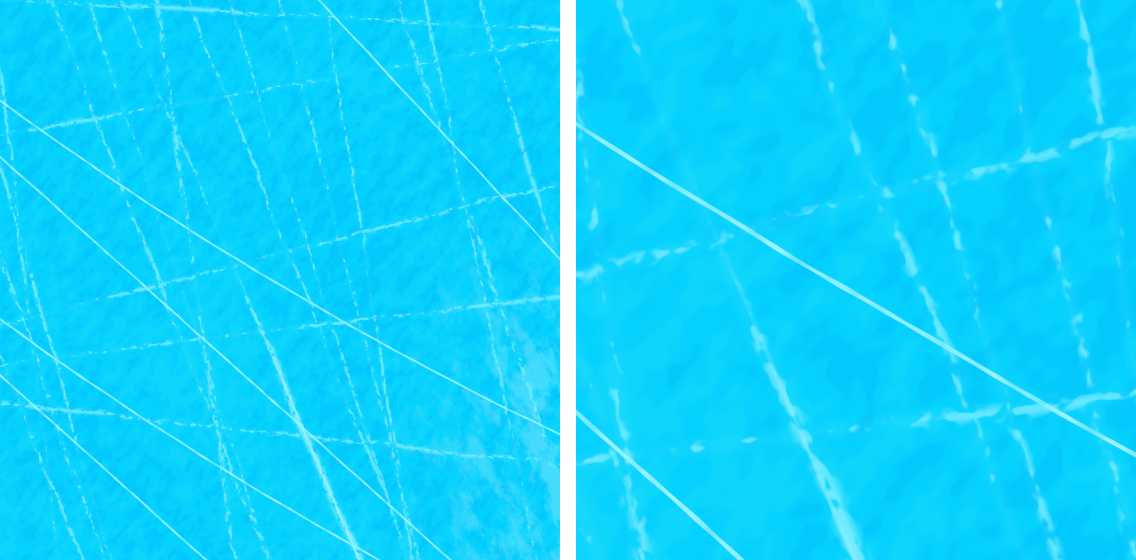
Left, the full canvas; right, a detail of the centre.
Reproduce this texture procedurally as a WebGL 1 fragment shader.

```glsl
precision highp float;
// Bright cyan painted surface with crisp scratches, broken scuffs and a worn corner.
uniform vec2 u_resolution;

vec2 hash2(vec2 p) {
  vec3 q = fract(p.xyx * vec3(0.1031, 0.1030, 0.0973));
  q += dot(q, q.yzx + 33.33);
  return fract((q.xx + q.yz) * q.zy);
}

float cornerSlope(vec2 cell, vec2 corner, vec2 f) {
  float a = 6.2832 * hash2(cell + corner).x;
  return dot(vec2(cos(a), sin(a)), f - corner);
}

// Gradient noise, roughly -0.7 to 0.7
float noise(vec2 p) {
  vec2 cell = floor(p), f = fract(p);
  vec2 u = f * f * f * (f * (f * 6.0 - 15.0) + 10.0);
  vec2 e = vec2(1.0, 0.0);
  return mix(mix(cornerSlope(cell, e.yy, f), cornerSlope(cell, e.xy, f), u.x),
             mix(cornerSlope(cell, e.yx, f), cornerSlope(cell, e.xx, f), u.x), u.y);
}

float fbm(vec2 p) {
  float sum = 0.0, amp = 0.6;
  for (int i = 0; i < 5; i++) {
    sum += amp * noise(p);
    p = p * 2.03 + 17.3;
    amp *= 0.68;
  }
  return sum;
}

// x runs along the direction, y across it
vec2 alongAcross(vec2 p, float angle) {
  float c = cos(angle), s = sin(angle);
  return vec2(c * p.x + s * p.y, c * p.y - s * p.x);
}

// Continuous thin cut with a slight bend
float crispScratch(vec2 p, vec2 start, float angle, float bend, float seed) {
  vec2 q = alongAcross(p - start, angle);
  q.y += 0.0015 * noise(vec2(q.x * 14.0, seed * 7.3)) - bend * q.x * q.x;
  float aa = 1.0 / u_resolution.y;
  float width = 0.0011 + 0.0006 * noise(vec2(q.x * 45.0, seed * 3.7));
  float line = 1.0 - smoothstep(width - 0.5 * aa, width + 1.2 * aa, abs(q.y));
  return line * (0.85 + 0.5 * noise(vec2(q.x * 60.0, seed * 5.1)));
}

// Crumbly scuff that comes and goes along its length
float brokenScratch(vec2 p, vec2 start, float angle, float width, float seed) {
  vec2 q = alongAcross(p - start, angle);
  q.y += 0.007 * noise(vec2(q.x * 8.0, seed * 4.7));
  if (abs(q.y) > 3.0 * width) return 0.0;
  float body = exp(-q.y * q.y / (width * width));
  float presence = noise(vec2(q.x * 5.0, seed * 7.3));
  float grain = noise(q * vec2(65.0, 140.0) + seed * 17.0)
              + 0.6 * noise(q * vec2(150.0, 230.0) + seed * 9.0);
  float flakes = smoothstep(0.0, 0.45, grain + presence + 0.45 * body - 0.3);
  return body * (0.1 + 0.75 * flakes);
}

void main() {
  vec2 p = gl_FragCoord.xy / u_resolution;

  // Mottled paint
  vec2 brushed = alongAcross(p, 0.9);
  float mottle = noise(brushed * vec2(22.0, 48.0)) + 0.6 * noise(brushed * vec2(70.0, 105.0) + 9.0)
               + 0.5 * noise(p * 4.0 + 3.0) - 0.12 * (p.y - 0.5);
  vec3 color = mix(vec3(0.008, 0.785, 0.99), vec3(0.02, 0.82, 0.995), smoothstep(-0.42, -0.05, mottle));
  color = mix(color, vec3(0.055, 0.835, 0.985), smoothstep(0.08, 0.45, mottle));

  // Worn patches, densest towards the lower right
  float region = smoothstep(0.52, 1.0, p.x) * (1.0 - smoothstep(0.3, 0.78, p.y));
  float cloud = fbm(alongAcross(p, -1.2) * vec2(11.0, 20.0));
  float worn = region * smoothstep(0.0, 0.5, cloud + 0.35 * region - 0.1);

  // Steep scuffs leaning to the right as they fall
  float scuffs = 0.0;
  for (int i = 0; i < 15; i++) {
    float n = float(i);
    vec2 r = hash2(vec2(n, 4.0));
    vec2 start = vec2(-0.36 + 0.085 * n + 0.05 * r.x, 1.0);
    float lean = 0.1 + 0.31 * r.y;
    scuffs = max(scuffs, brokenScratch(p, start, lean - 1.5708, 0.0035 + 0.0025 * r.x, n + 1.3));
  }

  // Shallow scuffs across the whole width
  for (int i = 0; i < 5; i++) {
    float n = float(i);
    float left = 0.28 + 0.07 * n + 0.27 * step(2.5, n) + 0.17 * step(3.5, n);
    float angle = 0.25 * sin(n * 0.95 - 0.45);
    scuffs = max(scuffs, brokenScratch(p, vec2(0.0, left), angle, 0.005, n + 31.7));
  }

  // One heavy gouge, widening towards the bottom
  float depth = 1.0 - smoothstep(0.2, 0.62, p.y);
  float gouge = brokenScratch(p, vec2(0.215, 1.0), -1.168, 0.004 + 0.003 * depth, 52.4);
  scuffs = max(scuffs, gouge * (0.8 + 0.5 * depth));

  // Long diagonal cuts
  float cuts = depth * 0.75 * crispScratch(p, vec2(0.215, 1.0), -1.168, 0.0, 61.3);
  for (int i = 0; i < 5; i++) {
    float n = float(i), odd = mod(n, 2.0), last = step(3.5, n);
    float left = 0.33 + 0.1 * odd + 0.39 * floor(n * 0.5) + 0.5 * last;
    float angle = -0.73 + 0.1 * odd - 0.09 * last;
    cuts = max(cuts, crispScratch(p, vec2(0.0, left), angle, 0.08 * odd, n + 71.3));
  }

  color = mix(color, vec3(0.36, 0.87, 0.99), 0.75 * worn);
  color = mix(color, vec3(0.46, 0.92, 1.0), clamp(scuffs, 0.0, 1.0));
  color = mix(color, vec3(0.62, 0.95, 1.0), clamp(cuts, 0.0, 1.0));
  gl_FragColor = vec4(color, 1.0);
}
```
